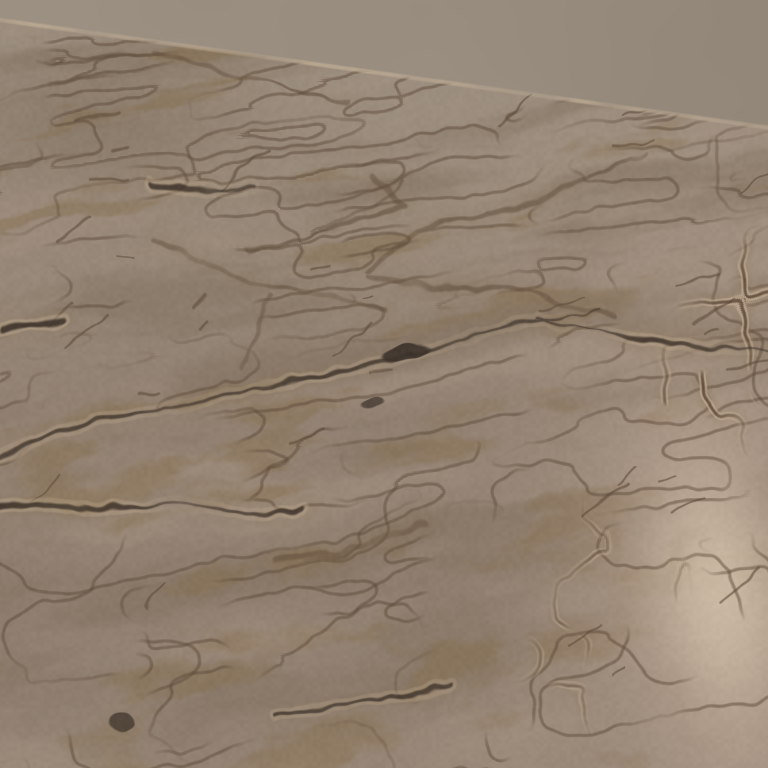
Give the GLSL for this texture, as a Shadertoy shader.

```glsl
// A polished grey-beige marble floor with brown veins, a plain wall behind and a soft lamp reflection.
const vec3 STONE = vec3(0.572, 0.508, 0.449);
const vec3 STONE_FAR = vec3(0.615, 0.560, 0.500);
const vec3 STONE_WARM = vec3(0.665, 0.588, 0.525);
const vec3 STONE_SHADE = vec3(0.505, 0.440, 0.375);
const vec3 OCHRE = vec3(0.520, 0.430, 0.300);
const vec3 VEIN_BROWN = vec3(0.370, 0.295, 0.230);
const vec3 VEIN_DARK = vec3(0.235, 0.195, 0.165);
const vec3 GLINT = vec3(0.790, 0.710, 0.610);
const vec3 LAMP = vec3(0.815, 0.745, 0.660);
const vec3 WALL = vec3(0.605, 0.560, 0.505);
const float GRAIN_SIZE = 0.005;
const float GRAIN_AMOUNT = 0.022;
const int DASHES = 34;

// Major veins, each from xy to zw
const vec4 BOLD[9] = vec4[9](
    vec4(0.00, 0.41, 0.22, 0.47), vec4(0.22, 0.47, 0.42, 0.513),
    vec4(0.42, 0.513, 0.53, 0.543), vec4(0.53, 0.543, 0.78, 0.60),
    vec4(0.70, 0.585, 1.02, 0.535), vec4(0.00, 0.348, 0.40, 0.335),
    vec4(0.20, 0.757, 0.33, 0.752), vec4(0.36, 0.065, 0.58, 0.113),
    vec4(0.00, 0.58, 0.08, 0.58));
const vec4 FAINT[11] = vec4[11](
    vec4(0.33, 0.68, 0.53, 0.735), vec4(0.53, 0.735, 0.49, 0.775),
    vec4(0.48, 0.65, 0.55, 0.705), vec4(0.55, 0.705, 0.77, 0.76),
    vec4(0.77, 0.76, 0.84, 0.80), vec4(0.20, 0.69, 0.32, 0.64),
    vec4(0.32, 0.64, 0.50, 0.60), vec4(0.48, 0.645, 0.80, 0.595),
    vec4(0.20, 0.93, 0.46, 0.875), vec4(0.36, 0.27, 0.56, 0.31),
    vec4(0.35, 0.62, 0.31, 0.52));

float hash(vec2 p) {
    vec3 q = fract(vec3(p.xyx) * 0.1031);
    q += dot(q, q.yzx + 33.33);
    return fract((q.x + q.y) * q.z);
}

float noise(vec2 p) {
    vec2 i = floor(p), f = fract(p);
    f = f * f * (3.0 - 2.0 * f);
    return mix(mix(hash(i), hash(i + vec2(1, 0)), f.x),
               mix(hash(i + vec2(0, 1)), hash(i + vec2(1, 1)), f.x), f.y);
}

float fbm(vec2 p) {
    float sum = 0.0, amp = 0.533;
    for (int i = 0; i < 4; i++) {
        sum += amp * noise(p);
        p = mat2(1.6, 1.2, -1.2, 1.6) * p + 17.0;
        amp *= 0.5;
    }
    return sum;
}

float segment(vec2 p, vec2 a, vec2 b) {
    vec2 d = b - a;
    return length(p - a - d * clamp(dot(p - a, d) / dot(d, d), 0.0, 1.0));
}

float stroke(float dist, float width, float px) {
    return 1.0 - smoothstep(0.3 * width, width + px, dist);
}

// Canvas-space distance to the middle contour of a noise field
float contour(float field) {
    float slope = length(vec2(dFdx(field), dFdy(field))) * iResolution.y;
    return abs(field - 0.5) / max(slope, 0.8);
}

float spot(vec2 p, vec2 centre, vec2 radius, float px) {
    vec2 d = mat2(0.97, -0.24, 0.24, 0.97) * (p - centre);
    float r = length(d / radius) - 1.0;
    return 1.0 - smoothstep(-px, px, r * radius.y - 0.001);
}

void mainImage(out vec4 fragColor, in vec2 fragCoord) {
    vec2 p = fragCoord / iResolution.xy;
    float px = 1.0 / iResolution.y;
    vec2 wobble = vec2(fbm(p * 9.0), fbm(p * 9.0 + 40.0)) - 0.5;
    vec2 fine = vec2(noise(p * 55.0), noise(p * 55.0 + 9.0)) - 0.5;
    vec2 q = p + 0.035 * wobble + 0.006 * fine;

    // Slanted floor coordinates, squeezed with distance
    vec2 g = vec2(q.x + 0.25 * q.y, (q.y - 0.22 * q.x) * (1.0 + 0.9 * p.y));
    float cloud = fbm(g * vec2(3.0, 9.0));
    float breaks = noise(q * 24.0 + 5.0);

    // Stone body
    vec3 col = mix(STONE, STONE_FAR, smoothstep(0.40, 0.95, p.y + 0.3 * (cloud - 0.5)));
    float warm = smoothstep(0.45, 1.0, p.x) * smoothstep(0.95, 0.60, p.y);
    col = mix(col, STONE_WARM, warm * (0.25 + 0.5 * cloud));
    col = mix(col, STONE_SHADE, 0.55 * smoothstep(0.52, 0.78, cloud));
    col = mix(col, STONE_WARM, 0.35 * smoothstep(0.48, 0.25, cloud));
    float corner = exp(-dot((p - vec2(0.12, 0.84)) * vec2(5, 12), (p - vec2(0.12, 0.84)) * vec2(5, 12)));
    col = mix(col, STONE_SHADE, 0.6 * corner);
    float band = segment(q, vec2(0.25, 0.50), vec2(0.75, 0.60));
    band = min(band, segment(q, vec2(0.75, 0.60), vec2(1.0, 0.55)));
    col = mix(col, STONE_SHADE, 0.55 * smoothstep(0.05, 0.0, band));
    col = mix(col, OCHRE, 0.45 * smoothstep(0.57, 0.75, fbm(g * vec2(6, 13) + 31.0)));

    // Lamp reflection
    vec2 l = (p - vec2(0.935, 0.23)) / vec2(0.085, 0.17);
    l.x += 0.25 * l.y;
    col = mix(col, STONE_WARM, 0.65 * exp(-0.30 * dot(l, l)));
    col = mix(col, LAMP, 0.85 * exp(-dot(l, l)));

    // Fine broken veins along the grain
    for (int i = 0; i < 3; i++) {
        float k = float(i);
        float d = contour(noise(g * vec2(5.0, 10.0) * (1.0 + 0.5 * k) + 23.0 * k));
        float mask = smoothstep(0.52, 0.72, noise(q * 8.0 + 13.0 * k));
        col = mix(col, VEIN_BROWN, 0.50 * mask * stroke(d, 0.0022, px));
    }

    // Crackle with glints down the right side
    float zone = segment(p, vec2(0.76, 0.13), vec2(0.97, 0.62));
    float crack = contour(noise(q * vec2(19.0, 14.0) + 70.0));
    float inZone = smoothstep(0.10, 0.01, zone) * smoothstep(0.30, 0.60, breaks);
    col = mix(col, OCHRE, 0.25 * inZone * smoothstep(0.02, 0.0, crack));
    col = mix(col, GLINT, 0.60 * inZone * stroke(abs(crack - 0.003), 0.002, px));
    col = mix(col, VEIN_BROWN, 0.80 * inZone * stroke(crack, 0.0022, px));

    // Scattered short dashes
    for (int i = 0; i < DASHES; i++) {
        float k = float(i);
        vec2 a = vec2(hash(vec2(k, 1.0)), 0.85 * hash(vec2(k, 2.0)));
        float turn = 0.35 + 0.9 * (hash(vec2(k, 3.0)) - 0.4);
        vec2 b = a + mix(0.015, 0.075, hash(vec2(k, 4.0))) * vec2(cos(turn), sin(turn));
        col = mix(col, VEIN_BROWN, 0.6 * stroke(segment(q, a, b), 0.0005 + 0.002 * breaks, px));
    }

    // Major veins with stained halos
    float bold = 1.0, faint = 1.0;
    for (int i = 0; i < 9; i++) bold = min(bold, segment(q, BOLD[i].xy, BOLD[i].zw));
    for (int i = 0; i < 11; i++) faint = min(faint, segment(q, FAINT[i].xy, FAINT[i].zw));
    float swell = noise(q * vec2(13.0, 9.0) + 3.0);
    col = mix(col, OCHRE, 0.35 * swell * exp(-min(bold, faint) * 70.0));
    col = mix(col, GLINT, 0.40 * swell * stroke(abs(bold - 0.006), 0.003, px));
    col = mix(col, VEIN_BROWN, (0.25 + 0.4 * breaks) * stroke(faint, 0.002 + 0.004 * swell, px));
    col = mix(col, VEIN_DARK, (0.40 + 0.5 * swell) * stroke(bold, 0.001 + 0.005 * swell * swell, px));

    // Dark mineral spots
    vec2 s = p + 0.008 * fine + 0.008 * wobble;
    float spots = spot(s, vec2(0.527, 0.541), vec2(0.029, 0.010), px);
    spots = max(spots, 0.8 * spot(s, vec2(0.486, 0.475), vec2(0.013, 0.006), px));
    spots = max(spots, 0.8 * spot(s, vec2(0.158, 0.058), vec2(0.015, 0.010), px));
    col = mix(col, VEIN_DARK, 0.9 * spots);

    // Wall and its pale joint
    float joint = p.y - (0.974 - 0.14 * p.x);
    vec3 wall = WALL + 0.03 * (fbm(p * 3.0) - 0.5) - 0.03 * smoothstep(0.5, 1.0, p.x);
    col = mix(col, wall, smoothstep(-0.003, 0.003, joint));
    col = mix(col, GLINT, (0.25 + 0.45 * breaks) * stroke(abs(joint), 0.003, px));

    // Faint grain
    col += GRAIN_AMOUNT * (noise(p / GRAIN_SIZE) - 0.5) * smoothstep(0.02, -0.02, joint);
    fragColor = vec4(col, 1.0);
}
```
